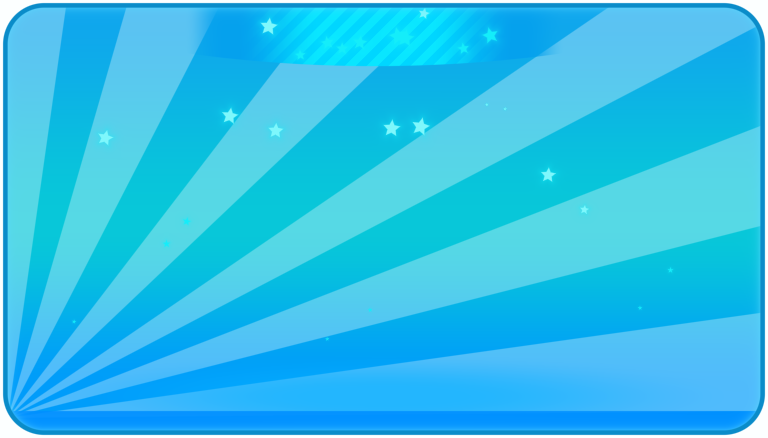
Reproduce this background procedurally as a Shadertoy shader.

```glsl
// A rounded blue panel with pale rays fanning out of its lower left corner,
// a striped lamp at the top, a glowing floor and scattered stars.
// Rays flip a mask at each edge angle; lengths are in canvas heights.

const vec3 PAPER = vec3(0.99, 1.0, 1.0);
const vec3 BORDER = vec3(0.04, 0.55, 0.79);
const vec3 SKY_TOP = vec3(0.06, 0.65, 0.93);
const vec3 SKY_MID = vec3(0.03, 0.78, 0.85);
const vec3 SKY_LOW = vec3(0.0, 0.61, 0.98);
const vec3 FLOOR = vec3(0.0, 0.56, 1.0);
const vec3 FLOOR_GLOW = vec3(0.02, 0.70, 1.0);
const vec3 LAMP_RIM = vec3(0.02, 0.63, 0.93);
const vec3 LAMP_CORE = vec3(0.0, 0.84, 1.0);
const vec3 LAMP_STRIPE = vec3(0.05, 0.93, 1.0);
const vec3 STAR_CYAN = vec3(0.08, 0.93, 0.98);
const vec3 STAR_PALE = vec3(0.60, 0.98, 0.99);

const vec2 RAY_ORIGIN = vec2(0.018, 0.046);
const float RAY_TINT = 0.315;
const float RAY_EDGES[11] = float[11](
    0.5, 7.94, 14.3, 21.2, 27.6, 34.35, 43.5, 52.5, 62.8, 73.9, 81.95);

const float MARGIN = 0.007;
const float CORNER = 0.094;
const float BORDER_WIDTH = 0.0105;
const float FLOOR_Y = 0.0616;
const vec2 LAMP_BOTTOM = vec2(0.856, 0.849);
const float LAMP_HALF = 0.434;
const float STRIPE_PERIOD = 0.050;
const int FIELD_STARS = 16;
const int LAMP_STARS = 10;

// Three random values without sine
vec3 hash31(float n) {
    vec3 v = fract(vec3(n) * vec3(0.1031, 0.1030, 0.0973));
    v += dot(v, v.yzx + 33.33);
    return fract((v.xxy + v.yzz) * v.zyx);
}

float boxDistance(vec2 p, vec2 halfSize, float radius) {
    vec2 q = abs(p) - halfSize + radius;
    return length(max(q, 0.0)) + min(max(q.x, q.y), 0.0) - radius;
}

float starDistance(vec2 p, float r) {
    const vec2 k = vec2(0.80902, -0.58779);
    p.x = abs(p.x);
    p -= 2.0 * max(dot(k, p), 0.0) * k;
    p -= 2.0 * max(dot(vec2(-k.x, k.y), p), 0.0) * vec2(-k.x, k.y);
    p = vec2(abs(p.x), p.y - r);
    vec2 side = 0.5 * vec2(-k.y, k.x) - vec2(0.0, 1.0);
    float h = clamp(dot(p, side) / dot(side, side), 0.0, r);
    return length(p - side * h) * sign(p.y * side.x - p.x * side.y);
}

// Stars spread in even columns between two corners, at random heights
vec3 addStars(vec3 col, vec2 p, int count, vec2 lo, vec2 hi, vec2 radii, float seed, float aa) {
    for (int i = 0; i < count; i++) {
        vec3 rnd = hash31(float(i) + seed);
        vec2 place = vec2((float(i) + rnd.x) / float(count), rnd.y);
        float r = mix(radii.x, radii.y, rnd.z * rnd.z);
        vec2 q = p - mix(lo, hi, place);
        float tilt = (rnd.x - 0.5) * 0.5;
        q = mat2(cos(tilt), -sin(tilt), sin(tilt), cos(tilt)) * q;
        float d = starDistance(q, r);
        vec3 tint = mix(STAR_CYAN, STAR_PALE, step(0.55, rnd.y) * 0.8);
        col = mix(col, STAR_CYAN, 0.35 * exp(-max(d, 0.0) / (0.4 * r)));
        col = mix(col, tint, smoothstep(aa, -aa, d));
    }
    return col;
}

float rayMask(vec2 p, float aa) {
    float mask = 0.0;
    for (int i = 0; i < 11; i++) {
        float a = radians(RAY_EDGES[i]);
        float d = dot(p - RAY_ORIGIN, vec2(-sin(a), cos(a)));
        mask = mix(mask, 1.0 - mask, smoothstep(-aa, aa, d));
    }
    return mask;
}

void mainImage(out vec4 fragColor, in vec2 fragCoord) {
    vec2 p = fragCoord / iResolution.y;
    float aspect = iResolution.x / iResolution.y;
    float aa = 0.8 / iResolution.y;

    // Sky and rays
    vec3 col = mix(SKY_MID, SKY_TOP, smoothstep(0.5, 1.0, p.y));
    col = mix(SKY_LOW, col, smoothstep(0.1, 0.48, p.y));
    col = mix(col, vec3(1.0), RAY_TINT * rayMask(p, aa));

    // Floor band with the glow above it
    vec2 g = (p - vec2(0.5 * aspect, 0.095)) / vec2(0.83, 0.10);
    col = mix(col, FLOOR_GLOW, 0.6 * smoothstep(1.0, 0.2, length(g)));
    col = mix(col, FLOOR, 0.9 * smoothstep(aa, -aa, p.y - FLOOR_Y));
    col = addStars(col, p, FIELD_STARS, vec2(0.15, 0.19), vec2(1.58, 0.79),
                   vec2(0.003, 0.022), 7.0, aa);

    // Lamp: curved lower edge, soft sides, slanted stripes
    float across = abs(p.x - LAMP_BOTTOM.x);
    float curve = LAMP_BOTTOM.y + 0.03 * pow(across / LAMP_HALF, 2.0);
    float core = smoothstep(0.32, 0.12, across);
    float slant = abs(fract((p.x - p.y) / STRIPE_PERIOD) - 0.5) * STRIPE_PERIOD;
    float stripe = smoothstep(-aa, aa, slant - 0.25 * STRIPE_PERIOD);
    vec3 lamp = mix(LAMP_RIM, mix(LAMP_CORE, LAMP_STRIPE, 0.7 * stripe), core);
    lamp = addStars(lamp, p, LAMP_STARS, vec2(0.60, 0.87), vec2(1.12, 0.97),
                    vec2(0.011, 0.028), 31.0, aa);
    col = mix(col, lamp, smoothstep(-aa, aa, p.y - curve) * smoothstep(LAMP_HALF, 0.34, across));

    // Inner sheen, border and paper outside
    vec2 center = vec2(0.5 * aspect, 0.5);
    float d = boxDistance(p - center, center - MARGIN, CORNER);
    float inset = max(-d - BORDER_WIDTH, 0.0);
    col = mix(col, vec3(0.35, 0.85, 1.0), 0.5 * exp(-inset / 0.008));
    col = mix(col, BORDER, smoothstep(-aa, aa, d + BORDER_WIDTH));
    col = mix(col, PAPER, smoothstep(-aa, aa, d));
    fragColor = vec4(col, 1.0);
}
```
